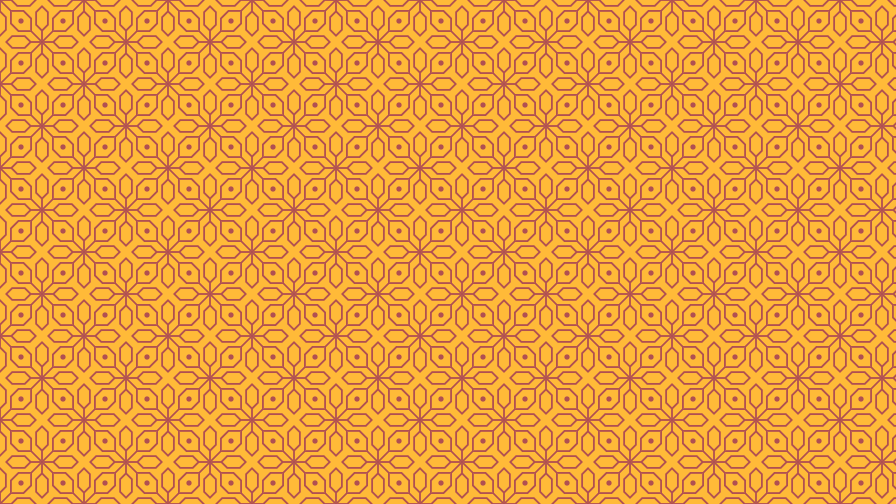
Give the GLSL for this pattern, as a WebGL 2 fragment shader.

```glsl
#version 300 es
precision highp float;
// Lattice of eight-armed stars joined by hexagon petals and dotted leaves.

uniform vec2 u_resolution;
out vec4 fragColor;

// Distance from p to the segment a-b
float segment(vec2 p, vec2 a, vec2 b) {
    vec2 pa = p - a, ba = b - a;
    return length(pa - ba * clamp(dot(pa, ba) / dot(ba, ba), 0.0, 1.0));
}

void main() {
    // Twelve half-repeats fit the height
    float pixel = 12.0 / u_resolution.y;
    vec2 p = gl_FragCoord.xy * pixel;

    // Fold into one triangle with a star at its origin
    p = abs(mod(p + 1.0, 2.0) - 1.0);
    if (p.x < p.y) p = p.yx;
    if (p.x + p.y > 1.0) p = 1.0 - p.yx;

    // Star arms
    float d = segment(p, vec2(0.0), vec2(0.27, 0.0));
    d = min(d, segment(p, vec2(0.0), vec2(0.26)));

    // Hexagon petal
    d = min(d, segment(p, vec2(0.27, 0.0), vec2(0.41, 0.14)));
    d = min(d, segment(p, vec2(0.41, 0.14), vec2(0.71, 0.14)));
    d = min(d, segment(p, vec2(0.71, 0.14), vec2(0.85, 0.0)));

    // Leaf: a square with two cut corners
    d = min(d, segment(p, vec2(0.26), vec2(0.56, 0.26)));
    d = min(d, segment(p, vec2(0.56, 0.26), vec2(0.74, 0.44)));

    // Line thickness, then the dot inside the leaf
    d = min(d - 0.0215, length(p - 0.5) - 0.062);

    float ink = clamp(0.5 - d / pixel, 0.0, 1.0);
    vec3 amber = vec3(1.0, 0.73, 0.22);
    vec3 plum = vec3(0.69, 0.31, 0.32);
    fragColor = vec4(mix(amber, plum, ink), 1.0);
}
```
